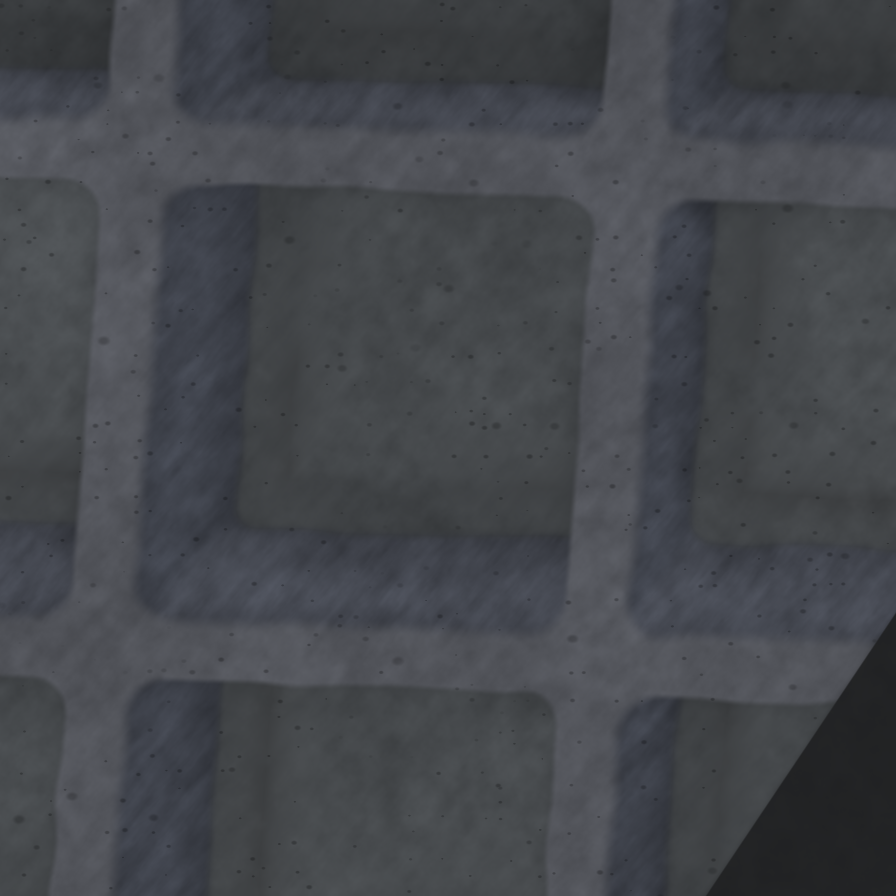
Reproduce this texture procedurally as a Shadertoy shader.

```glsl
// Worn concrete waffle slab seen at a slight angle: a skewed grid of ribs around
// rounded recesses, whose visible left and lower walls shift with perspective.
// Layered value noise adds stains, brushed streaks and pits; a dark wedge cuts a corner.

const vec2 GRID_ORIGIN = vec2(0.165, 0.836);  // rib crossing, on the canvas edges
const vec2 GRID_PITCH = vec2(0.551, 0.556);
const vec2 GRID_SKEW = vec2(0.073, 0.033);
const vec2 RIB_HALF = vec2(0.064, 0.061);     // in cell units, like all sizes below
const vec2 WALL_BASE = vec2(0.19, 0.10);
const vec2 WALL_SHIFT = vec2(-0.075, -0.09);  // perspective change per cell
const float OPENING_RADIUS = 0.075;
const float FLOOR_RADIUS = 0.045;
const float LEDGE_INSET = 0.10;
const vec2 WEDGE_START = vec2(0.788, 0.0);
const vec2 WEDGE_END = vec2(1.0, 0.316);

const vec3 RIB_COLOR = vec3(0.322, 0.330, 0.354);
const vec3 FLOOR_COLOR = vec3(0.278, 0.291, 0.302);
const vec3 LEFT_WALL_COLOR = vec3(0.243, 0.257, 0.292);
const vec3 LOWER_WALL_COLOR = vec3(0.270, 0.283, 0.318);
const vec3 STAIN_COLOR = vec3(0.205, 0.210, 0.215);
const vec3 WEDGE_COLOR = vec3(0.133, 0.137, 0.143);

float hash(vec2 p) {
    vec3 q = fract(p.xyx * 0.1031);
    q += dot(q, q.yzx + 33.33);
    return fract((q.x + q.y) * q.z);
}

float noise(vec2 p) {
    vec2 i = floor(p), f = fract(p);
    f = f * f * (3.0 - 2.0 * f);
    return mix(mix(hash(i), hash(i + vec2(1, 0)), f.x),
               mix(hash(i + vec2(0, 1)), hash(i + 1.0), f.x), f.y);
}

float fbm(vec2 p) {
    float sum = 0.0, amp = 0.5;
    for (int i = 0; i < 5; i++) {
        sum += amp * noise(p);
        p = mat2(1.6, 1.2, -1.2, 1.6) * p + 17.3;
        amp *= 0.5;
    }
    return sum;
}

float roundedBox(vec2 p, vec2 halfSize, float radius) {
    vec2 q = abs(p) - halfSize + radius;
    return length(max(q, 0.0)) + min(max(q.x, q.y), 0.0) - radius;
}

// Sparse dark pits, at most one in each cell of a jittered grid
float pits(vec2 p, float density, float chance) {
    vec2 q = p * density, id = floor(q);
    vec2 center = 0.3 + 0.4 * vec2(hash(id + 11.0), hash(id + 47.0));
    float radius = mix(0.08, 0.26, hash(id + 83.0));
    float dist = length((fract(q) - center) * vec2(0.85, 1.15));
    return step(hash(id + 5.0), chance) * (1.0 - smoothstep(radius * 0.3, radius, dist));
}

void mainImage(out vec4 fragColor, in vec2 fragCoord) {
    vec2 uv = fragCoord / iResolution.xy;
    float pixel = 1.0 / min(iResolution.x, iResolution.y);

    // Surface variation
    float blotch = fbm(uv * 7.0 + 3.0) - 0.48;
    float grain = fbm(uv * 48.0 + 20.0) - 0.48;
    vec2 along = vec2(uv.x * 0.64 + uv.y * 0.77, uv.y * 0.64 - uv.x * 0.77);
    float streak = fbm(along * vec2(22.0, 85.0) + 50.0) - 0.48;

    // Skewed grid, with slightly uneven rib edges
    vec2 grid = vec2(uv.x + GRID_SKEW.x * (1.0 - uv.y), uv.y + GRID_SKEW.y * uv.x);
    grid = (grid - GRID_ORIGIN) / GRID_PITCH;
    vec2 id = floor(grid);
    vec2 local = grid - id + 0.012 * (vec2(noise(uv * 18.0), noise(uv * 18.0 + 9.0)) - 0.5);

    // Recess opening, and floor running on behind the upper right ribs
    vec2 wall = WALL_BASE + WALL_SHIFT * id;
    float opening = roundedBox(local - 0.5, 0.5 - RIB_HALF, OPENING_RADIUS);
    float base = roundedBox(local - RIB_HALF - wall - 1.0, vec2(1.0), FLOOR_RADIUS);

    // Walls meet softly along the mitre
    vec2 depth = (local - RIB_HALF) / wall;
    float mitre = smoothstep(-0.22, 0.22, depth.x - depth.y + 0.5 * blotch);
    vec3 wallColor = mix(LEFT_WALL_COLOR, LOWER_WALL_COLOR, mitre);
    wallColor *= 1.0 + 0.30 * streak + 0.22 * blotch;
    wallColor *= 1.04 - 0.15 * smoothstep(0.3, 1.0, min(depth.x, depth.y));

    // Floor with a faint inner ledge and grime gathered near the walls
    float inner = base + LEDGE_INSET;
    vec3 floorColor = FLOOR_COLOR * (1.0 + 0.34 * blotch + 0.10 * streak);
    floorColor *= 1.0 - 0.14 * step(0.0, id.y) + 0.04 * (hash(id + 30.0) - 0.5);
    floorColor *= 1.0 - 0.07 * smoothstep(-0.03, 0.02, inner);
    float grime = exp(-abs(inner) / 0.055) * smoothstep(-0.12, 0.2, blotch + 0.4 * grain);
    floorColor = mix(floorColor, STAIN_COLOR, 0.6 * grime);

    vec3 recess = mix(floorColor, wallColor, smoothstep(-0.012, 0.012 + pixel, base));
    recess *= 1.0 - 0.10 * exp(-abs(base) / 0.014);
    recess *= 1.0 - 0.10 * exp(min(opening, 0.0) / 0.035);

    // Lit ribs: crisp far edges, worn and rounded near edges
    vec3 rib = RIB_COLOR * (1.0 + 0.20 * blotch + 0.12 * streak);
    float nearEdge = 1.0 - smoothstep(0.05, 0.16, min(local.x, local.y));
    float soft = mix(0.007, 0.018, nearEdge) + pixel;
    vec3 color = mix(recess, rib, smoothstep(-soft, soft, opening));

    // Fine grain and pits
    color *= 1.0 + 0.22 * grain;
    float pitting = max(pits(uv, 62.0, 0.13), 0.8 * pits(uv + 0.37, 34.0, 0.06));
    color *= 1.0 - 0.25 * pitting * smoothstep(-0.2, 0.15, blotch + 0.08);

    // Dark wedge over the lower right corner
    vec2 edge = normalize(WEDGE_END - WEDGE_START);
    float wedge = dot(uv - WEDGE_START, vec2(edge.y, -edge.x));
    color *= 1.0 - 0.15 * exp(-abs(wedge) / 0.003);
    vec3 wedgeColor = WEDGE_COLOR * (1.0 + 0.12 * grain);
    color = mix(color, wedgeColor, smoothstep(-pixel, pixel, wedge));

    fragColor = vec4(color, 1.0);
}
```
